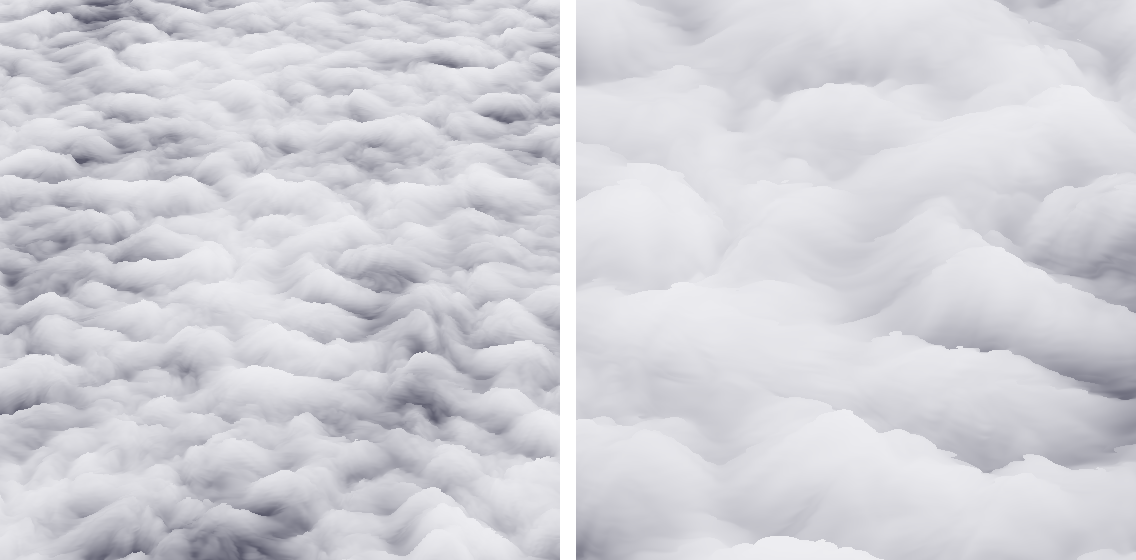
Left, the full canvas; right, a detail of the centre.
Give the GLSL for this texture, as a three.js fragment shader.

```glsl
// A deck of grey-white clouds seen from above at a slant.
// Billowed gradient noise forms a height field on a plane in perspective; a short
// march finds the nearest visible puff, which is lit from behind and above.

varying vec2 vUv;

vec2 gradientAt(vec2 cell) {
  float angle = 6.2832 * fract(sin(dot(cell, vec2(127.1, 311.7))) * 43758.5);
  return vec2(cos(angle), sin(angle));
}

float gradientNoise(vec2 p) {
  vec2 i = floor(p);
  vec2 f = p - i;
  vec2 u = f * f * f * (f * (f * 6.0 - 15.0) + 10.0);
  float a = dot(gradientAt(i), f);
  float b = dot(gradientAt(i + vec2(1.0, 0.0)), f - vec2(1.0, 0.0));
  float c = dot(gradientAt(i + vec2(0.0, 1.0)), f - vec2(0.0, 1.0));
  float d = dot(gradientAt(i + 1.0), f - 1.0);
  return mix(mix(a, b, u.x), mix(c, d, u.x), u.y);
}

// Rounded puffs with soft creases; each octave is bent by the one before
float puffHeight(vec2 p) {
  float height = 0.0;
  float weight = 1.0;
  for (int octave = 0; octave < 4; octave++) {
    float n = gradientNoise(p);
    height += weight * sqrt(n * n + 0.004);
    p = mat2(1.75, 0.85, -0.85, 1.75) * p + 0.6 * n + 7.3;
    weight *= 0.48;
  }
  return height;
}

// Walk away from the viewer until a raised puff covers this point of the plane
vec2 visiblePoint(vec2 ground) {
  const float stepSize = 0.08;
  float offset = -1.12;
  float before = -1.0;
  for (int i = 0; i < 15; i++) {
    float gap = offset + puffHeight(ground + vec2(0.0, offset));
    if (gap >= 0.0) {
      offset -= stepSize * gap / (gap - before);
      break;
    }
    before = gap;
    offset += stepSize;
  }
  return ground + vec2(0.0, offset);
}

void main() {
  // Perspective plane with its horizon far above the canvas
  float nearness = 2.4 - vUv.y;
  vec2 ground = vec2(12.0 * (vUv.x - 0.5), 52.0) / nearness;
  vec2 p = visiblePoint(ground);

  // Bright crests, shaded near sides and creases
  float height = puffHeight(p);
  float relief = height - puffHeight(p + vec2(0.08, 0.35));
  float light = 0.2 + 3.0 * relief + 2.6 * (height - 0.33);

  // Broad shadowed gaps, more of them toward the viewer
  float gaps = gradientNoise(p * vec2(0.45, 0.38) + 3.7)
             + 0.6 * gradientNoise(p * vec2(1.0, 0.85) + 11.2);
  light += 2.6 * gaps + 0.9 * (vUv.y - 0.5);

  // Compress the highlights and tint the shadows blue
  float tone = max(0.95 - 0.15 * exp(-0.55 * light), 0.36);
  vec3 cloud = vec3(tone, tone, tone + 0.02 + 0.09 * (0.87 - tone));
  gl_FragColor = vec4(cloud, 1.0);
}
```
